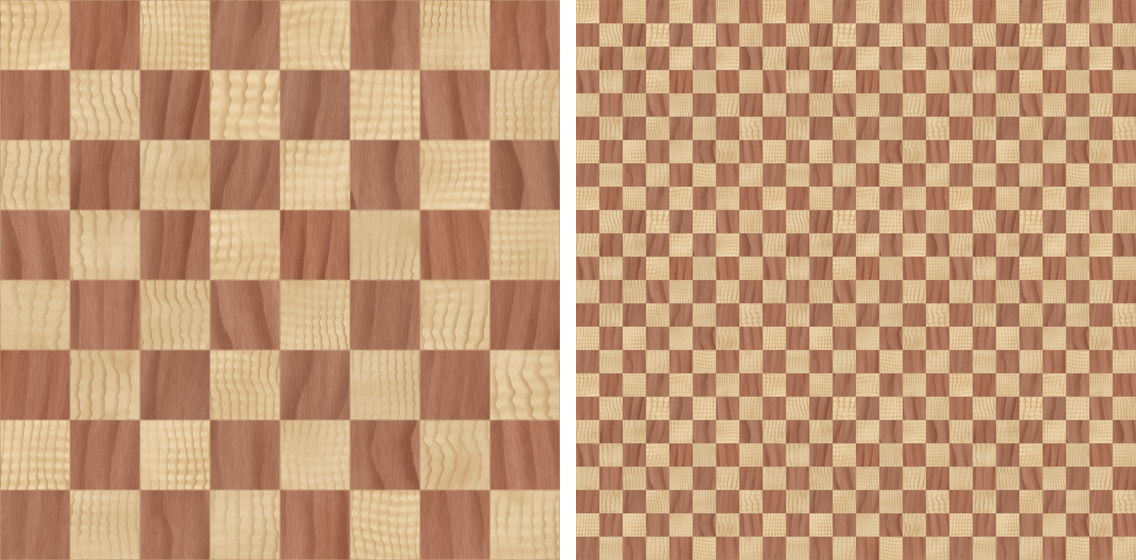
Left, the tile; right, the same tile 3 across and 3 down.
Reproduce this pattern procedurally as a WebGL 2 fragment shader.

```glsl
#version 300 es
precision highp float;

uniform vec2 u_resolution;
out vec4 fragColor;

vec2 hash2(vec2 p) {
    vec3 h = fract(p.xyx * vec3(0.1031, 0.1030, 0.0973));
    h += dot(h, h.yzx + 33.33);
    return fract((h.xx + h.yz) * h.zy);
}

// Distance to the nearest jittered point
float cellular(vec2 p) {
    vec2 base = floor(p);
    float nearest = 2.0;
    for (int y = -1; y <= 1; y++)
        for (int x = -1; x <= 1; x++) {
            vec2 cell = base + vec2(x, y);
            nearest = min(nearest, distance(p, cell + hash2(cell)));
        }
    return nearest;
}

// Warped layered sines, roughly -1 to 1
float swirl(vec2 p) {
    float sum = 0.0, amp = 0.5;
    for (int i = 0; i < 5; i++) {
        p = mat2(0.8, 0.6, -0.6, 0.8) * p * 1.5 + 1.7;
        p += 0.6 * sin(p.yx);
        sum += amp * sin(p.x);
        amp *= 0.65;
    }
    return sum;
}

// Growth line: slow rise, quick fall
float growthLine(float t, float start) {
    float ring = fract(t);
    return smoothstep(start, 0.92, ring) * smoothstep(1.0, 0.93, ring);
}

vec3 paleWood(vec2 f, vec2 seed, vec2 rnd) {
    vec2 q = f + seed;
    float bend = swirl(q * vec2(1.2, 2.0));
    float blotch = swirl(q * 2.2 + 9.0);

    // Cross ripples, stronger in some squares
    float figure = smoothstep(0.1, 0.9, rnd.y);
    float ripple = sin(f.y * (30.0 + 16.0 * rnd.x) + 4.0 * (rnd.x - 0.5) * f.x
                       + 2.2 * swirl(q * vec2(2.0, 1.3) + 4.0));
    ripple *= 0.55 + 0.45 * swirl(q * vec2(3.0, 2.0) + 2.0);

    float grain = cellular(q * vec2(30.0, 22.0)) - 0.5;
    float tone = 0.52 + 0.3 * blotch + (0.12 + 0.38 * figure) * ripple - 0.45 * grain;
    vec3 color = mix(vec3(0.84, 0.72, 0.54), vec3(0.91, 0.82, 0.67), clamp(tone, -0.4, 1.3));

    // Fine upright lines, displaced by the ripples
    float t = f.x * (4.0 + 5.0 * rnd.x) + 0.65 * bend + 0.09 * ripple + seed.x;
    float strength = clamp(0.4 + 0.35 * swirl(q * 1.7 + 5.0), 0.08, 0.7);
    color = mix(color, vec3(0.73, 0.56, 0.37), strength * growthLine(t, 0.5));

    // Amber stain
    float stain = smoothstep(0.35, 1.0, swirl(q * vec2(2.6, 1.8) + 14.0));
    return mix(color, vec3(0.79, 0.63, 0.43), 0.4 * stain * (1.0 - 0.6 * figure));
}

vec3 redWood(vec2 f, vec2 seed, vec2 rnd) {
    vec2 q = f + seed;
    q.x += (rnd.y - 0.5) * 0.3 * f.y;

    // Broad streaks and narrow fibres
    float streak = swirl(q * vec2(4.5, 0.6));
    float fibre = cellular(q * vec2(34.0, 5.0)) - 0.5;
    float thread = swirl(q * vec2(22.0, 1.2) + 3.0);
    float tone = 0.52 + 0.33 * streak + 0.17 * thread - 0.45 * fibre;
    vec3 color = mix(vec3(0.62, 0.395, 0.295), vec3(0.715, 0.515, 0.415), clamp(tone, -0.3, 1.3));

    // Few dark growth lines
    float t = q.x * (1.3 + 1.6 * rnd.x) + 0.28 * swirl(q * vec2(1.4, 0.9) + 6.0);
    float strength = 0.35 + 0.3 * swirl(q * vec2(1.5, 0.8) + 8.0);
    color = mix(color, vec3(0.47, 0.25, 0.175), clamp(strength, 0.08, 0.65) * growthLine(t, 0.45));

    // Sparse pale pores
    float pore = smoothstep(0.13, 0.03, cellular(q * vec2(24.0, 7.0) + 40.0));
    color += 0.05 * pore;
    return color + (rnd.x - 0.5) * vec3(0.01, -0.025, -0.03);
}

void main() {
    vec2 board = gl_FragCoord.xy / u_resolution * 8.0;
    vec2 id = mod(floor(board), 8.0);
    vec2 f = fract(board);
    vec2 rnd = hash2(id + 3.7);
    vec2 seed = 20.0 * hash2(id * 1.7 + 11.3);

    // Softened checker, red at the lower left
    vec2 edge = 0.5 - abs(f - 0.5);
    vec2 inside = clamp(edge * u_resolution / 8.0, 0.0, 1.0);
    float parity = 1.0 - 2.0 * mod(id.x + id.y, 2.0);
    float red = 0.5 + 0.5 * parity * inside.x * inside.y;

    vec3 color = mix(paleWood(f, seed, rnd), redWood(f, seed, rnd), red);
    color *= 1.0 + 0.05 * (rnd.y - 0.5);
    fragColor = vec4(color, 1.0);
}
```
